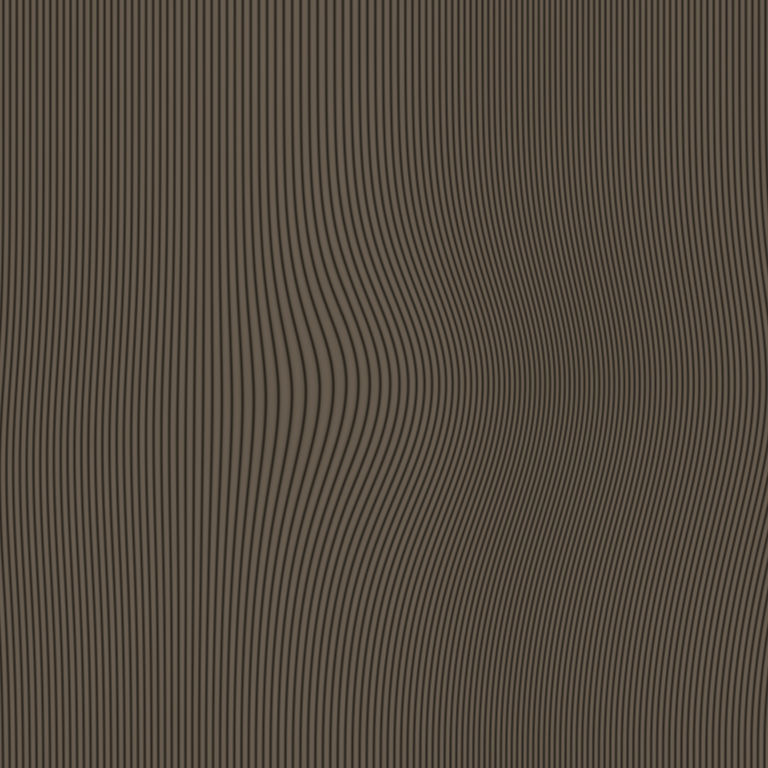
A Shadertoy shader for this pattern:

```glsl
// Fine dark grooves running down a brown board, bent around a soft swelling.
#define LINE_COUNT 115.0
#define GROOVE_HALF 0.0009
#define GROOVE_SHARE 0.045
#define GROOVE_SOFT 0.0011
#define SWELL_POS vec2(0.40, 0.50)
#define SWELL_AMOUNT 0.046
#define GRAIN 0.012
#define LIGHT_BROWN vec3(0.405, 0.363, 0.311)
#define MID_BROWN vec3(0.365, 0.326, 0.277)
#define GROOVE_BROWN vec3(0.158, 0.140, 0.113)

float hash(vec2 p) {
    p = fract(p * vec2(0.1031, 0.1137));
    p += dot(p, p.yx + 33.33);
    return fract((p.x + p.y) * p.x * 7.13);
}

float valueNoise(vec2 p) {
    vec2 cell = floor(p), f = fract(p);
    f = f * f * (3.0 - 2.0 * f);
    float low = mix(hash(cell), hash(cell + vec2(1.0, 0.0)), f.x);
    float high = mix(hash(cell + vec2(0.0, 1.0)), hash(cell + 1.0), f.x);
    return mix(low, high, f.y);
}

float bell(float x, float width) {
    return exp(-x * x / (width * width));
}

// Sideways shift of the grooves at a point of the canvas.
float grooveShift(vec2 p) {
    float broad = 0.055 * bell(p.x - 0.56, 0.22);
    float fade = 1.0 - 0.65 * smoothstep(0.55, 1.0, p.x);
    float spread = 0.032 + SWELL_AMOUNT * tanh((p.x - SWELL_POS.x) / 0.15);
    // The swelling sags towards the left and trails off downwards
    float rise = p.y - SWELL_POS.y + 0.25 * max(0.45 - p.x, 0.0);
    float swell = spread * fade * bell(rise, rise > 0.0 ? 0.17 : 0.21);
    float lean = 0.045 * smoothstep(0.5, 0.03, p.y) * smoothstep(0.12, 0.75, p.x);
    return broad + swell - lean;
}

void mainImage(out vec4 fragColor, in vec2 fragCoord) {
    vec2 p = fragCoord / iResolution.xy;
    float pixel = 1.0 / iResolution.y;
    float phase = LINE_COUNT * (p.x - grooveShift(p));

    // Distance to the nearest groove in canvas units
    float density = length(vec2(dFdx(phase), dFdy(phase))) / pixel;
    float spacing = 1.0 / max(density, 1.0);
    float across = abs(fract(phase) - 0.5);
    float dist = across * spacing;

    // Ribs with a faint cross shading and lengthwise grain
    float ribLight = smoothstep(0.12, 0.42, across);
    float grain = valueNoise(vec2(phase * 4.0, p.y * 14.0)) - 0.5;
    float mottle = valueNoise(p * vec2(9.0, 5.0) + 4.0) - 0.5;
    vec3 color = mix(MID_BROWN, LIGHT_BROWN, ribLight);
    color += GRAIN * grain + 0.5 * GRAIN * mottle;

    // Grooves with soft shoulders, slightly broader where the ribs are wide
    float halfWidth = GROOVE_HALF + GROOVE_SHARE * spacing;
    float soft = GROOVE_SOFT + 0.45 * pixel;
    float groove = 1.0 - smoothstep(-soft, soft, dist - halfWidth);
    color = mix(color, GROOVE_BROWN, groove);

    fragColor = vec4(color, 1.0);
}
```
